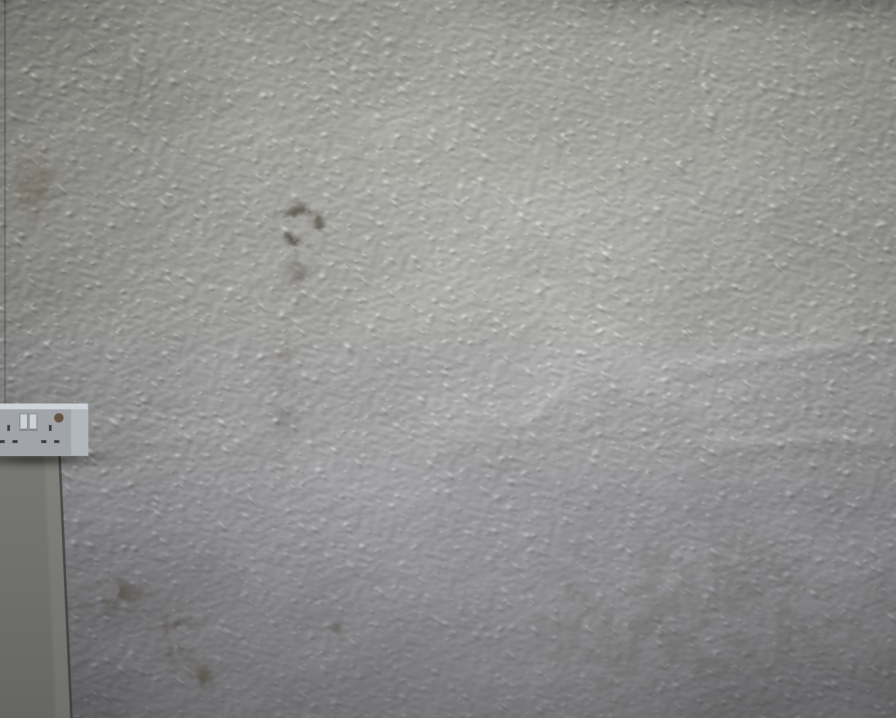
This texture is drawn by a WebGL 1 fragment shader. Its source:

```glsl
precision highp float;
// Stippled, stained plaster wall in dim light, with a wall socket at the left.
uniform vec2 u_resolution;

const vec2 GLOW_CENTER = vec2(0.68, 0.62);
const vec2 GLOW_FALLOFF = vec2(0.29, 0.54);
const float GLOW_LEVEL = 0.665;
const vec3 TINT_TOP = vec3(1.0, 1.0, 0.965);
const vec3 TINT_BOTTOM = vec3(0.995, 0.99, 1.01);
const vec3 GRIME = vec3(0.33, 0.31, 0.27);
const vec3 RUST = vec3(0.40, 0.33, 0.26);
const vec3 PLASTIC = vec3(0.67, 0.69, 0.71);
const vec3 DARK = vec3(0.19, 0.18, 0.18);
const float GRAIN_SIZE = 0.0062;
const float GRAIN_CONTRAST = 0.095;
const float SPECK_CELL = 0.018;
const float SPECK_CONTRAST = 0.14;
const float FOLD_CONTRAST = 0.12;

float hash(vec2 p) {
  vec3 q = fract(vec3(p.xyx) * 0.1031);
  q += dot(q, q.yzx + 33.33);
  return fract((q.x + q.y) * q.z);
}
float noise(vec2 p) {
  vec2 i = floor(p), f = fract(p);
  f = f * f * (3.0 - 2.0 * f);
  return mix(mix(hash(i), hash(i + vec2(1, 0)), f.x),
             mix(hash(i + vec2(0, 1)), hash(i + vec2(1, 1)), f.x), f.y);
}
float fbm(vec2 p) {
  float sum = 0.0, amp = 0.5;
  for (int i = 0; i < 4; i++) {
    sum += amp * noise(p);
    p = mat2(1.6, 1.2, -1.2, 1.6) * p + 17.3;
    amp *= 0.5;
  }
  return sum;
}
float grainHeight(vec2 p) {
  vec2 q = mat2(0.97, 0.24, -0.24, 0.97) * p / GRAIN_SIZE;
  return noise(q * vec2(0.75, 1.1) + 50.0) + 0.6 * noise(q * 0.5 + 90.0);
}
// Scattered raised specks: a bright crown with a shadow below
float specks(vec2 p) {
  float sum = 0.0;
  for (int k = 0; k < 9; k++) {
    vec2 c = floor(p / SPECK_CELL) + vec2(mod(float(k), 3.0), floor(float(k) / 3.0)) - 1.0;
    vec2 jitter = vec2(hash(c + 100.0), hash(c + 131.7));
    float size = hash(c + 171.3);
    vec2 d = (p - (c + jitter) * SPECK_CELL) / mix(0.0016, 0.0035, size * size);
    d.y += d.x * (jitter.y - 0.3);
    d.x *= 0.7;
    vec2 s = d - vec2(0.7, -1.3);
    sum += step(0.35, hash(c + 113.1)) * mix(0.4, 1.0, size) * (exp(-dot(d, d)) - 0.6 * exp(-dot(s, s)));
  }
  return sum;
}
float spot(vec2 p, float x, float y, float rx, float ry) {
  vec2 d = (p - vec2(x, y)) / vec2(rx, ry);
  return exp(-dot(d, d));
}
float fill(float d) {
  float aa = 0.8 / u_resolution.y;
  return 1.0 - smoothstep(-aa, aa, d);
}
float box(vec2 p, float x, float y, float w, float h) {
  vec2 d = abs(p - vec2(x, y)) - vec2(w, h);
  return fill(max(d.x, d.y));
}
// Soft crease: light along its upper side, dark along the lower one
float crease(vec2 p, vec2 a, vec2 b) {
  vec2 ab = b - a;
  float t = dot(p - a, ab) / dot(ab, ab);
  float side = dot(p - a, normalize(vec2(-ab.y, ab.x))) / 0.009 + 2.0 * noise(p * 14.0) - 1.0;
  float ends = smoothstep(0.0, 0.3, t) * (1.0 - smoothstep(0.6, 1.0, t));
  return ends * (exp(-side * side) - 0.6 * exp(-pow(abs(side + 1.8), 2.0)));
}
vec3 wall(vec2 p) {
  vec2 d = p - GLOW_CENTER, f = p * vec2(3.2, 5.5) + 0.7 * fbm(p * 4.0);
  float light = GLOW_LEVEL - dot(GLOW_FALLOFF, d * d);
  light += FOLD_CONTRAST * (fbm(f + 5.0) - fbm(f + vec2(4.9, 5.25))) + 0.05 * (fbm(p * 5.0 + 8.0) - 0.47);
  light += 0.045 * (crease(p, vec2(0.69, 0.40), vec2(0.82, 0.48))
    + crease(p, vec2(0.88, 0.48), vec2(1.26, 0.53)) + crease(p, vec2(0.9, 0.39), vec2(1.4, 0.395)));
  float relief = grainHeight(p) - grainHeight(p + vec2(-0.0022, 0.0034));
  float bumps = GRAIN_CONTRAST * relief + SPECK_CONTRAST * specks(p);
  light += bumps * mix(0.55, 1.0, smoothstep(0.0, 0.5, p.y));
  light -= 0.07 * smoothstep(0.965, 1.01, p.y) * smoothstep(0.78, 0.86, p.x);
  return light * mix(TINT_BOTTOM, TINT_TOP, smoothstep(0.15, 0.95, p.y));
}
vec3 addStains(vec3 color, vec2 p) {
  float blotch = smoothstep(0.34, 0.62, fbm(p * 45.0));
  float ring = length(p - vec2(0.422, 0.685)) - 0.023;
  float grime = 0.7 * exp(-ring * ring / 0.00007) + 0.35 * spot(p, 0.415, 0.63, 0.016, 0.05);
  grime += 0.22 * spot(p, 0.398, 0.45, 0.018, 0.09) + 0.2 * spot(p, 0.98, 0.13, 0.25, 0.11);
  grime += 0.85 * (spot(p, 0.155, 0.173, 0.036, 0.02) + spot(p, 0.247, 0.115, 0.02, 0.033));
  grime += 0.75 * spot(p, 0.283, 0.055, 0.012, 0.018);
  // Faint smeared finger marks
  for (int i = 0; i < 4; i++)
    grime += 0.25 * spot(p, 0.145 + 0.021 * float(i) + 0.012 * sin(p.y * 28.0 - 24.0), 0.88, 0.004, 0.042);
  color = mix(color, GRIME, clamp(grime * blotch + 0.5 * spot(p, 0.469, 0.124, 0.007, 0.009), 0.0, 0.85));
  return mix(color, RUST, spot(p, 0.046, 0.744, 0.021, 0.034) * (0.25 + 0.35 * blotch));
}
vec3 addSocket(vec3 color, vec2 p) {
  // Smooth panel and its edge below the socket, corner line above
  float below = fill(p.y - 0.365), edge = 0.083 + 0.045 * (0.365 - p.y);
  float panel = 0.4 + 0.19 * p.y + 0.035 * smoothstep(edge - 0.025, edge - 0.018, p.x);
  color = mix(color, panel * TINT_TOP, below * fill(p.x - edge));
  color = mix(color, DARK, 0.65 * below * fill(abs(p.x - edge) - 0.0018));
  color *= 1.0 - 0.18 * box(p, 0.007, 0.72, 0.0015, 0.29);
  color *= 1.0 - 0.45 * spot(p, 0.05, 0.361, 0.085, 0.01);
  // Case: side, front and lit top
  color = mix(color, PLASTIC * 1.04, box(p, 0.05, 0.401, 0.073, 0.036));
  color = mix(color, PLASTIC * 0.94, box(p, 0.04, 0.398, 0.059, 0.033));
  color = mix(color, PLASTIC * 1.2, box(p, 0.05, 0.434, 0.072, 0.004));
  // Pin holes and rocker switches of the two outlets
  for (int i = 0; i < 2; i++) {
    vec2 q = p - vec2(0.012 + 0.058 * float(i), 0.394), s = p - vec2(0.033 + 0.013 * float(i), 0.412);
    float pins = box(q, 0.0, 0.01, 0.0018, 0.004) + box(vec2(abs(q.x), q.y), 0.009, -0.009, 0.0035, 0.002);
    color = mix(color, DARK, 0.9 * pins);
    color = mix(color, PLASTIC * 0.75, box(s, 0.0, 0.0, 0.006, 0.012));
    color = mix(color, PLASTIC * 1.2, box(s, 0.0, 0.001, 0.0047, 0.01));
  }
  return mix(color, RUST, fill(length(p - vec2(0.082, 0.418)) - 0.0065));
}
void main() {
  vec2 p = gl_FragCoord.xy / u_resolution.y;
  gl_FragColor = vec4(clamp(addSocket(addStains(wall(p), p), p), 0.0, 1.0), 1.0);
}
```
